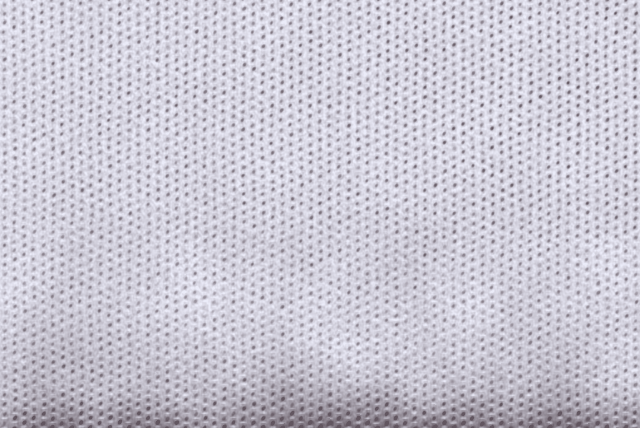
Give the GLSL for this texture, as a WebGL 2 fragment shader.

```glsl
#version 300 es
precision highp float;
// Pale lilac knitted mesh: staggered columns of small hollows with dark cores
// between soft vertical ribs. Gradient noise bends the knit, roughens the yarn
// and blotches the cloth, which rolls away into shadow along the lower edge.
#define COLUMNS 67.0
#define ROWS 46.0
#define HOLLOW vec2(0.27, 0.32)
#define HOLLOW_DEPTH 0.15
#define CORE_DEPTH 0.44
#define RELIEF 0.08
#define FUZZ 0.30
#define BLOTCH 0.19
#define SHADOW_HEIGHT 0.075
#define SHADOW_DEPTH 0.72
#define DARK_YARN vec3(0.45, 0.41, 0.45)
#define LIGHT_YARN vec3(0.90, 0.90, 0.95)

uniform vec2 u_resolution;
out vec4 fragColor;

const float TAU = 6.2831853;

vec2 hash2(vec2 p) {
    vec2 d = vec2(dot(p, vec2(127.1, 311.7)), dot(p, vec2(269.5, 183.3)));
    return fract(sin(d) * 43758.545) * 2.0 - 1.0;
}

float gradientNoise(vec2 p) {
    vec2 i = floor(p), f = p - i;
    vec2 u = f * f * f * (f * (f * 6.0 - 15.0) + 10.0);
    vec2 e = vec2(0.0, 1.0);
    float a = dot(hash2(i), f);
    float b = dot(hash2(i + e.yx), f - e.yx);
    float c = dot(hash2(i + e.xy), f - e.xy);
    float d = dot(hash2(i + e.yy), f - e.yy);
    return mix(mix(a, b, u.x), mix(c, d, u.x), u.y);
}

float fbm(vec2 p) {
    float sum = 0.0, amp = 0.6;
    for (int i = 0; i < 4; i++) {
        sum += amp * gradientNoise(p);
        p = p * 2.03 + 17.3;
        amp *= 0.5;
    }
    return sum;
}

// Coverage of a slanted oval centred on the origin of its cell, 0 to 1
float oval(vec2 c, vec2 radius, float soft) {
    c.x -= 0.3 * c.y;
    float d = (length(c / radius) - 1.0) * min(radius.x, radius.y);
    return 1.0 - smoothstep(-soft, soft, d);
}

void main() {
    vec2 uv = gl_FragCoord.xy / u_resolution;
    vec2 p = vec2(uv.x * 1.5, uv.y);
    float soft = 0.06 + 0.5 * ROWS / u_resolution.y;

    // Large scale light: edge shadow and creased blotches
    float cloud = fbm(p * 4.0 + 3.7);
    float edge = exp(-max(uv.y + 0.08 * cloud, 0.0) / SHADOW_HEIGHT);
    float upper = smoothstep(0.15, 0.75, uv.y);

    // Knit grid, gently bent, every other column dropped by half a stitch
    vec2 bend = vec2(gradientNoise(p * 5.0), gradientNoise(p * 5.0 + 40.0));
    vec2 g = uv * vec2(COLUMNS, ROWS) + 0.25 * bend;
    g.y += 0.5 * mod(floor(g.x), 2.0);
    vec2 id = floor(g);
    vec2 wobble = hash2(id);
    vec2 c = g - id - 0.5 - 0.08 * wobble;

    // Hollows: clearest at the upper right, widened in the shadow
    float clarity = 0.75 + 0.45 * upper * (0.3 + 0.7 * uv.x) + 0.25 * edge;
    vec2 radius = HOLLOW * (1.0 + 0.12 * wobble.x + 0.25 * edge);
    float hollow = oval(c, radius, 0.12 + soft);
    float core = oval(c - vec2(0.0, 0.04), 0.55 * radius, soft) * (1.0 + 0.45 * wobble.y);
    float rim = oval(c + vec2(0.02, 0.42), vec2(0.26, 0.14), soft);

    // Yarn relief: ribs between columns, stitches along them, loose fibres
    float rib = cos(TAU * g.x) * (0.4 + 0.6 * upper);
    float stitch = -cos(TAU * (c.y + 0.25 * c.x)) * cos(0.5 * TAU * c.x);
    float fibre = 0.8 * gradientNoise(p * vec2(170.0, 140.0))
                + 0.8 * gradientNoise(p * 85.0 + 9.0);

    float tone = 0.87 + 0.03 * upper + BLOTCH * cloud * (1.5 - upper);
    tone += RELIEF * (0.5 * rib + 0.5 * stitch) + 0.09 * rim;
    tone += FUZZ * fibre - (HOLLOW_DEPTH * hollow + CORE_DEPTH * core) * clarity;
    tone -= SHADOW_DEPTH * edge * (1.0 - 0.45 * rim);

    vec3 color = mix(DARK_YARN, LIGHT_YARN, clamp(tone, -0.15, 1.05));
    fragColor = vec4(color, 1.0);
}
```
